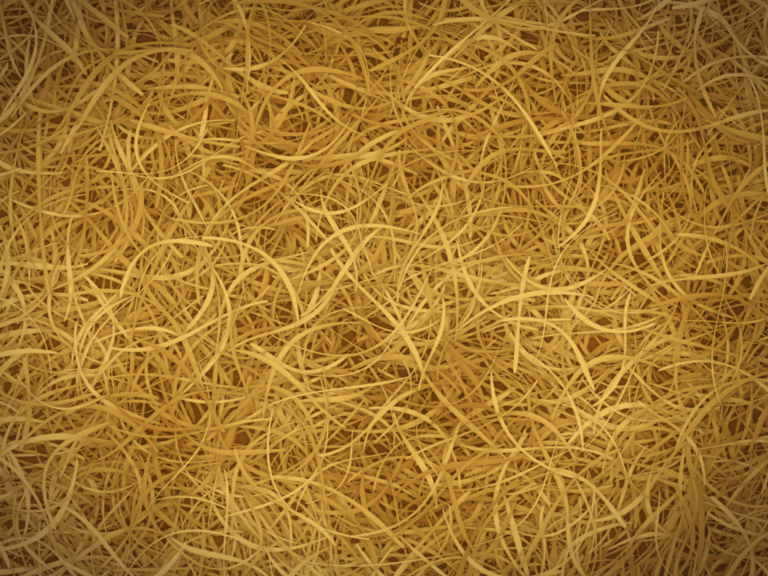
Give the GLSL for this texture, as a Shadertoy shader.

```glsl
// A bed of golden wood-wool: curved ribbons scattered on jittered grids,
// painted layer over layer from warm depths to bright top strands, with
// faint contact shadows, broad tonal patches and a dull vignette.

const int LAYERS = 17;
const int STRANDS_PER_CELL = 3;
const float CELL_BOTTOM = 0.11;     // grid size, in canvas heights
const float CELL_TOP = 0.20;
const float THIN = 0.0014;          // ribbon half widths, in canvas heights
const float THICK = 0.0050;
const float EDGE_SOFTNESS = 0.0020;
const float SHADOW_REACH = 0.009;
const float SHADOW_STRENGTH = 0.065;
const float ANGLE_SPREAD = 2.5;
const float PATCH_CONTRAST = 0.34;
const vec3 HOLLOW = vec3(0.49, 0.285, 0.075);
const vec3 UMBER  = vec3(0.57, 0.34, 0.09);
const vec3 OCHRE  = vec3(0.69, 0.47, 0.15);
const vec3 GOLD   = vec3(0.80, 0.60, 0.225);
const vec3 STRAW  = vec3(0.93, 0.76, 0.37);
const vec3 VIGNETTE = vec3(0.60, 0.58, 0.66);

vec4 hash4(vec3 p) {
    vec4 q = fract(p.xyzx * vec4(0.1031, 0.1030, 0.0973, 0.1099));
    q += dot(q, q.wzxy + 33.33);
    return fract((q.xxyz + q.yzzw) * q.zywx);
}

float valueNoise(vec2 p, float seed) {
    vec2 i = floor(p), f = fract(p);
    f = f * f * (3.0 - 2.0 * f);
    float a = hash4(vec3(i, seed)).x;
    float b = hash4(vec3(i + vec2(1, 0), seed)).x;
    float c = hash4(vec3(i + vec2(0, 1), seed)).x;
    float d = hash4(vec3(i + vec2(1, 1), seed)).x;
    return mix(mix(a, b, f.x), mix(c, d, f.x), f.y);
}

vec3 strawColor(float tone) {
    vec3 c = mix(UMBER, OCHRE, smoothstep(0.10, 0.50, tone));
    c = mix(c, GOLD, smoothstep(0.42, 0.80, tone));
    return mix(c, STRAW, smoothstep(0.72, 1.12, tone));
}

// Paints one cubic-curved ribbon; p is relative to its cell, in cell units.
void paintStrand(inout vec3 color, vec2 p, vec3 id, float cell,
                 float flow, float baseTone, float soft) {
    vec4 place = hash4(id);
    vec4 form = hash4(id + vec3(17.0, 59.0, 131.0));
    p -= place.xy;
    float angle = flow + (place.z - 0.5) * ANGLE_SPREAD;
    float c = cos(angle), s = sin(angle);
    p = vec2(c * p.x + s * p.y, c * p.y - s * p.x);

    float halfLength = mix(0.40, 0.74, place.w);
    float t = p.x / halfLength;
    if (abs(t) > 1.1) return;
    float bend = (form.x - 0.5) * 1.25;
    float wave = (form.y - 0.5) * 0.6;
    float slope = t * (2.0 * bend + 3.0 * wave * t);
    float offset = p.y - halfLength * t * t * (bend + wave * t);
    float across = offset * cell / sqrt(1.0 + slope * slope);

    // The ribbon twists and tapers, so its width and sheen change along it.
    float twist = cos(t * 3.5 + form.w * 40.0);
    float taper = 1.0 - 0.5 * t * t * t * t;
    float width = mix(THIN, THICK, form.z) * (0.85 + 0.25 * twist) * taper;
    float gap = max(abs(across) - width, (abs(t) - 1.0) * halfLength * cell);
    if (gap > SHADOW_REACH) return;

    float shade = 1.0 - smoothstep(0.0, SHADOW_REACH, gap);
    color *= 1.0 - SHADOW_STRENGTH * shade * vec3(0.85, 1.0, 1.15);
    float tone = baseTone + 0.46 * (form.w - 0.5) + 0.06 * twist
               + 0.05 * clamp(across * c / width, -1.0, 1.0);
    float cover = 1.0 - smoothstep(-soft, soft, gap);
    color = mix(color, strawColor(tone), cover);
}

void mainImage(out vec4 fragColor, in vec2 fragCoord) {
    vec2 uv = fragCoord / iResolution.xy;
    vec2 pos = fragCoord / iResolution.y;
    float soft = max(EDGE_SOFTNESS, 0.6 / iResolution.y);
    float patches = valueNoise(pos * 4.0, 7.0) + 0.5 * valueNoise(pos * 11.0, 9.0);
    vec3 color = HOLLOW * (0.78 + 0.30 * patches);

    // Strand layers, deepest first
    for (int layer = 0; layer < LAYERS; layer++) {
        float depth = float(layer) / float(LAYERS - 1);
        float cell = mix(CELL_BOTTOM, CELL_TOP, depth);
        vec2 shift = hash4(vec3(float(layer), 3.0, 5.0)).xy * 8.0;
        vec2 grid = pos / cell + shift;
        float baseTone = 0.48 + 0.38 * depth + PATCH_CONTRAST * (patches - 0.75);
        for (int j = -1; j <= 1; j++)
        for (int i = -1; i <= 1; i++) {
            vec2 cellId = floor(grid) + vec2(i, j);
            vec2 home = (cellId + 0.5 - shift) * cell;
            float flow = (valueNoise(home * 3.0, 21.0) - 0.5) * 3.6;
            for (int k = 0; k < STRANDS_PER_CELL; k++) {
                vec3 id = vec3(cellId, float(layer * STRANDS_PER_CELL + k) + 11.0);
                paintStrand(color, grid - cellId, id, cell, flow, baseTone, soft);
            }
        }
    }

    // Dull, darker borders
    vec2 q = abs(uv - 0.5) * 2.0;
    float border = smoothstep(0.70, 1.42, length(q));
    color *= mix(vec3(1.0), VIGNETTE, border);
    fragColor = vec4(color, 1.0);
}
```
